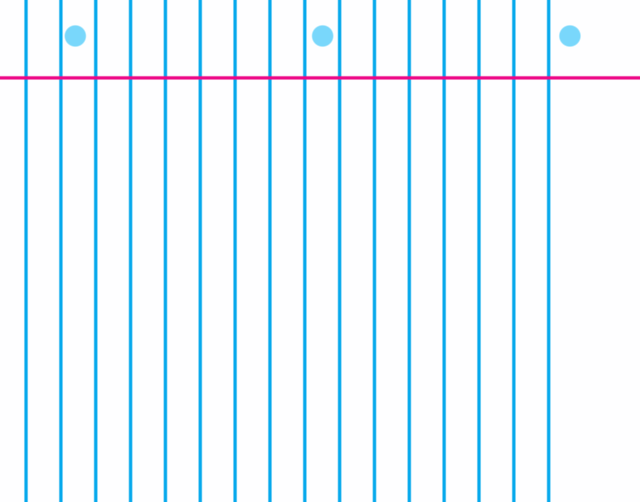
Write a Shadertoy shader that draws this pattern.

```glsl
// Ruled notebook paper on its side: blue rules, a pink margin and three punched holes.

// Lengths are in canvas widths, measured from the top left corner.
const vec3 PAPER_COLOR  = vec3(0.996, 0.998, 1.0);
const vec3 RULE_COLOR   = vec3(0.02, 0.66, 0.925);
const vec3 MARGIN_COLOR = vec3(0.93, 0.03, 0.53);
const vec3 HOLE_COLOR   = vec3(0.475, 0.845, 0.985);

const float RULE_START      = 0.0407;
const float RULE_SPACING    = 0.05444;
const float RULE_COUNT      = 16.0;
const float RULE_HALF_WIDTH = 0.0026;

const float MARGIN_DEPTH      = 0.1217;
const float MARGIN_HALF_WIDTH = 0.0026;

const vec2  HOLE_START   = vec2(0.1177, 0.0562);
const float HOLE_SPACING = 0.3864;
const float HOLE_COUNT   = 3.0;
const float HOLE_RADIUS  = 0.0166;

const float EDGE_SOFTNESS = 0.0017;

// Offset from the nearest member of a finite row of repeats
float repeatOffset(float x, float start, float spacing, float count) {
    float index = clamp(round((x - start) / spacing), 0.0, count - 1.0);
    return x - start - index * spacing;
}

// Coverage of a shape from its signed distance
float coverage(float dist, float softness) {
    return 1.0 - smoothstep(-softness, softness, dist);
}

void mainImage(out vec4 fragColor, in vec2 fragCoord) {
    vec2 page = vec2(fragCoord.x, iResolution.y - fragCoord.y) / iResolution.x;
    float softness = max(EDGE_SOFTNESS, 0.75 / iResolution.x);

    // Signed distances to each part
    float ruleDist = abs(repeatOffset(page.x, RULE_START, RULE_SPACING, RULE_COUNT))
                   - RULE_HALF_WIDTH;
    float marginDist = abs(page.y - MARGIN_DEPTH) - MARGIN_HALF_WIDTH;
    vec2 holeOffset = vec2(repeatOffset(page.x, HOLE_START.x, HOLE_SPACING, HOLE_COUNT),
                           page.y - HOLE_START.y);
    float holeDist = length(holeOffset) - HOLE_RADIUS;

    // Layers from the paper upward
    vec3 color = PAPER_COLOR;
    color = mix(color, RULE_COLOR, coverage(ruleDist, softness));
    color = mix(color, HOLE_COLOR, coverage(holeDist, softness));
    color = mix(color, MARGIN_COLOR, coverage(marginDist, softness));

    fragColor = vec4(color, 1.0);
}
```
